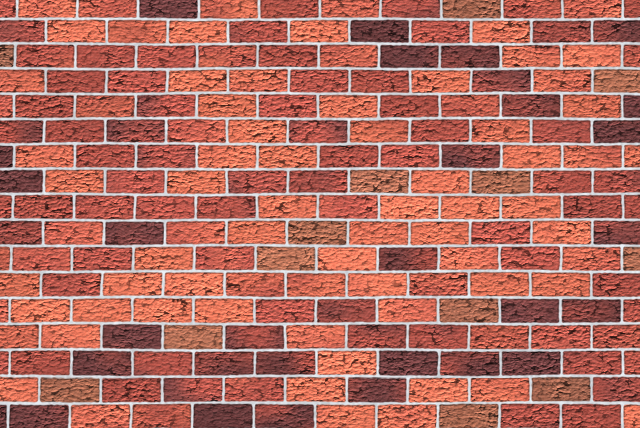
Reproduce this texture procedurally as a WebGL 2 fragment shader.

```glsl
#version 300 es
precision highp float;
// A sunlit brick wall in running bond with pale, thin mortar joints.
// Courses and columns come from a slightly bent grid; each brick takes a
// hashed tone, and cellular noise lit from above gives the crumbled face.
uniform vec2 u_resolution;
out vec4 fragColor;

#define COURSES 17.41        // courses per canvas height, at the top
#define COURSE_GROWTH 0.76   // how much the courses widen downwards
#define TOP_JOINT 0.0449     // depth of the first joint
#define RIGHT_JOINT 0.9727   // column where the joints stay upright
#define BRICK_TOP 0.0947     // brick length at the top, in canvas widths
#define BRICK_BOTTOM 0.0960  // brick length at the bottom
#define JOINT 0.0031         // half width of a joint, in canvas heights
#define RELIEF 0.62          // strength of the lit bumps
#define PITS 0.42            // darkness of the pits

const vec3 MORTAR = vec3(0.87, 0.89, 0.91);
const vec3 DARK = vec3(0.40, 0.23, 0.23);
const vec3 RED = vec3(0.65, 0.31, 0.27);
const vec3 ORANGE = vec3(0.83, 0.43, 0.33);
const vec3 TAN = vec3(0.61, 0.40, 0.31);

vec2 hash2(vec2 p) {
  vec3 a = fract(p.xyx * vec3(0.1031, 0.1030, 0.0973));
  a += dot(a, a.yzx + 33.33);
  return fract((a.xx + a.yz) * a.zy);
}

// Smooth value noise, 0 to 1
float noise(vec2 p) {
  vec2 i = floor(p), f = fract(p);
  f = f * f * (3.0 - 2.0 * f);
  float low = mix(hash2(i).x, hash2(i + vec2(1, 0)).x, f.x);
  float high = mix(hash2(i + vec2(0, 1)).x, hash2(i + 1.0).x, f.x);
  return mix(low, high, f.y);
}

// Distance to the nearest scattered point
float cellular(vec2 p) {
  vec2 i = floor(p);
  float nearest = 2.0;
  for (int y = -1; y <= 1; y++)
    for (int x = -1; x <= 1; x++) {
      vec2 c = i + vec2(x, y);
      nearest = min(nearest, length(c + hash2(c) - p));
    }
  return nearest;
}

// Height of the rough brick face
float grain(vec2 p) {
  p += 0.006 * vec2(noise(p * 45.0), noise(p * 45.0 + 70.0));
  return 0.6 * cellular(p * vec2(52, 88)) + 0.4 * cellular(p * vec2(110, 170) + 9.0);
}

float roundBox(vec2 p, vec2 halfSize, float radius) {
  vec2 d = abs(p) - halfSize + radius;
  return length(max(d, 0.0)) + min(max(d.x, d.y), 0.0) - radius;
}

void main() {
  vec2 uv = gl_FragCoord.xy / u_resolution;
  float aspect = u_resolution.x / u_resolution.y;
  float pixel = 1.0 / u_resolution.y;
  vec2 pos = vec2(uv.x * aspect, 1.0 - uv.y);

  // Bent grid: courses widen downwards, columns lean on the left
  float sag = 0.0012 * sin(pos.x * 9.0 + floor(pos.y * 17.0)) + 0.0016 * (noise(pos * 24.0) - 0.5);
  float depth = pos.y + sag - TOP_JOINT;
  float course = 1.0 + COURSES * depth - COURSE_GROWTH * depth * depth;
  float row = floor(course);
  float rowHeight = 1.0 / (COURSES - 2.0 * COURSE_GROWTH * depth);
  float brickLength = mix(BRICK_TOP, BRICK_BOTTOM, pos.y);
  float column = (uv.x - RIGHT_JOINT) / brickLength + 0.5 * mod(row, 2.0);
  column += 0.02 * (hash2(vec2(row, 5.0)).x - 0.5) + 0.016 * (noise(pos * 30.0 + 40.0) - 0.5);
  vec2 id = vec2(floor(column), row) + 60.0;
  vec2 size = vec2(brickLength * aspect, rowHeight);
  vec2 local = (fract(vec2(column, course)) - 0.5) * size;

  // Brick outline with chipped edges
  vec2 luck = hash2(id), luck2 = hash2(id + 31.7);
  float chips = 0.0016 * (noise(pos * 150.0) - 0.5);
  float edge = roundBox(local, 0.5 * size - JOINT, 0.004) + chips;
  float brick = 1.0 - smoothstep(-pixel, pixel, edge);

  // Tone per brick, warmer around the middle, with soft scorched patches
  vec2 fromGlow = (uv - vec2(0.46, 0.46)) * vec2(1.5, 1.9);
  float glow = exp(-2.5 * dot(fromGlow, fromGlow));
  float patches = noise(pos * vec2(11, 17) + luck * 40.0) - 0.5;
  float warmth = luck.x + 0.32 * glow - 0.06 + 0.34 * patches;
  vec3 face = mix(DARK, RED, smoothstep(0.06, 0.40, warmth));
  face = mix(face, ORANGE, smoothstep(0.48, 1.0, warmth));
  face = mix(face, TAN, 0.8 * step(0.94, luck2.x));
  face *= 0.93 + 0.14 * luck2.y + 0.06 * glow;

  // Crumbled surface lit from above, with pits
  vec2 grainPos = pos + luck * 3.0;
  float bump = grain(grainPos);
  float slope = grain(grainPos + vec2(0.001, 0.0024)) - bump;
  float roughness = 0.5 + noise(pos * 20.0 + luck2 * 15.0);
  face *= 1.05 + RELIEF * roughness * clamp(slope * 2.2, -0.6, 0.6);
  face *= 1.0 - PITS * roughness * smoothstep(0.50, 0.72, bump);
  face += 0.05 * (noise(pos * 260.0) - 0.5);

  // Thin shade just inside the edge, stronger under the joint above
  float rim = smoothstep(-0.0055, -0.0005, edge);
  face *= 1.0 - rim * (local.y < 0.0 ? 0.32 : 0.16);

  // Mortar with fine grit
  vec3 mortar = MORTAR * (0.93 + 0.12 * noise(pos * 190.0) - 0.10 * noise(pos * 22.0 + 8.0) + 0.04);
  fragColor = vec4(clamp(mix(mortar, face, brick), 0.0, 1.0), 1.0);
}
```
